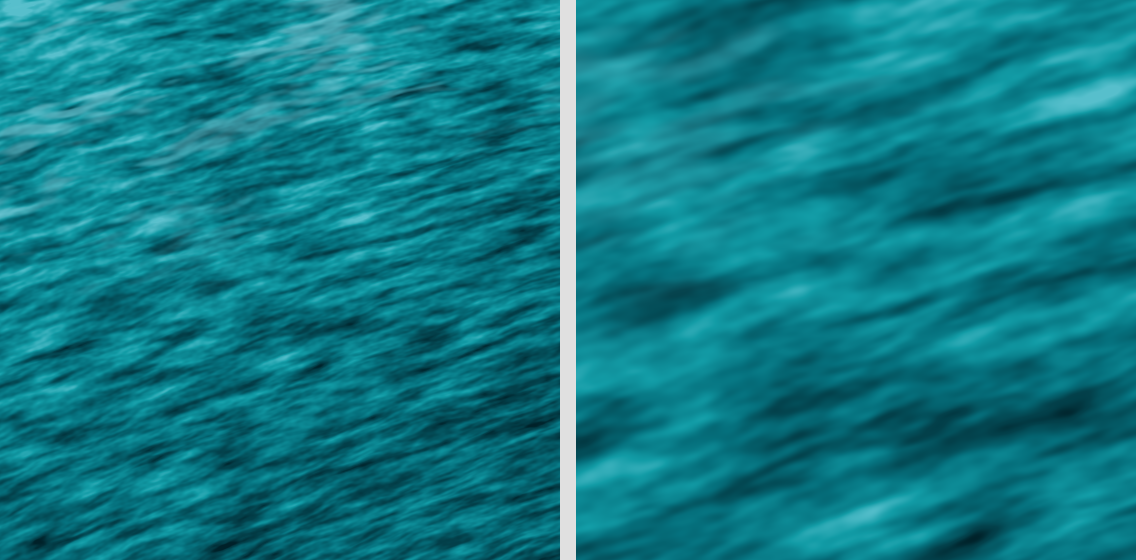
Left: the whole. Right: its middle third, enlarged.
Reproduce this texture procedurally as a WebGL 2 fragment shader.

```glsl
#version 300 es
precision highp float;
// Wind-swept teal water: slanted ripples, dark troughs and a pale sheen.

uniform vec2 u_resolution;
out vec4 fragColor;

// Integer hash of a lattice cell, in 0..1
float hash(ivec2 cell, int seed) {
  uint h = uint(cell.x) * 1597334677u ^ uint(cell.y) * 3812015801u;
  h ^= uint(seed) * 2654435769u;
  h = (h ^ (h >> 16)) * 2246822519u;
  h = (h ^ (h >> 13)) * 3266489917u;
  return float((h ^ (h >> 16)) >> 8) / 16777216.0;
}

// Slope contribution of one lattice corner
float corner(ivec2 cell, vec2 offset, int seed) {
  float angle = 6.28319 * hash(cell, seed);
  return dot(vec2(cos(angle), sin(angle)), offset);
}

// Gradient noise, roughly -0.7..0.7
float noise(vec2 p, int seed) {
  ivec2 i = ivec2(floor(p));
  vec2 f = fract(p);
  vec2 w = f * f * f * (f * (f * 6.0 - 15.0) + 10.0);
  float low = mix(corner(i, f, seed),
                  corner(i + ivec2(1, 0), f - vec2(1, 0), seed), w.x);
  float high = mix(corner(i + ivec2(0, 1), f - vec2(0, 1), seed),
                   corner(i + ivec2(1, 1), f - vec2(1, 1), seed), w.x);
  return mix(low, high, w.y);
}

// Coordinates along (x) and across (y) the ripples, steeper near the bottom
vec2 flowCoords(vec2 p) {
  vec2 q = vec2(p.x + 0.3 * p.y, p.y - p.x * mix(0.43, 0.25, p.y));
  q.y += 0.010 * noise(q * vec2(5.0, 9.0), 1);
  q.y += 0.004 * noise(q * vec2(13.0, 24.0), 2);
  return q;
}

// Noise stretched along the flow, with a slight extra tilt
float streak(vec2 q, vec2 frequency, float tilt, int seed) {
  return noise(vec2(q.x, q.y + tilt * q.x) * frequency, seed);
}

// Sum of ripples from broad swell to fine grain
float ripples(vec2 q) {
  float height = 0.15 * streak(q, vec2(4.0, 19.0), 0.03, 3);
  height += 0.25 * streak(q, vec2(7.5, 41.0), -0.03, 4);
  height += 0.20 * streak(q, vec2(14.0, 73.0), 0.05, 5);
  height += 0.12 * streak(q, vec2(32.0, 118.0), -0.06, 6);
  height += 0.05 * streak(q, vec2(75.0, 150.0), 0.10, 7);
  return height;
}

// Narrow dark hollows between the crests
float troughs(vec2 q) {
  float hollow = streak(q, vec2(5.5, 34.0), 0.02, 8);
  hollow += 0.3 * streak(q, vec2(17.0, 80.0), -0.02, 9);
  return smoothstep(0.16, 0.50, hollow);
}

// Broken patches of reflected sky towards the upper left
float sheen(vec2 p, vec2 q) {
  float region = smoothstep(0.45, 0.95, p.y + 0.35 * (0.5 - p.x));
  float patches = streak(q, vec2(3.0, 10.0), 0.0, 10);
  patches += 0.7 * streak(q, vec2(15.0, 62.0), 0.04, 11);
  return region * smoothstep(0.08, 0.50, patches);
}

// Water colour by brightness, from deep teal to pale cyan
vec3 waterColor(float tone) {
  vec3 color = mix(vec3(0.00, 0.13, 0.16), vec3(0.01, 0.25, 0.29),
                   smoothstep(0.10, 0.25, tone));
  color = mix(color, vec3(0.02, 0.44, 0.49), clamp((tone - 0.25) / 0.19, 0.0, 1.0));
  color = mix(color, vec3(0.07, 0.61, 0.65), clamp((tone - 0.44) / 0.17, 0.0, 1.0));
  return mix(color, vec3(0.34, 0.75, 0.80), clamp((tone - 0.61) / 0.16, 0.0, 1.0));
}

void main() {
  vec2 p = gl_FragCoord.xy / u_resolution;
  vec2 q = flowCoords(p);

  // Overall light falls off towards the lower right
  float tone = 0.475 + dot(p - 0.5, vec2(-0.10, 0.17));
  tone += 0.07 * noise(q * vec2(2.0, 5.0), 12);
  tone += ripples(q) - 0.13 * troughs(q);

  vec3 color = waterColor(tone);
  vec3 sky = vec3(0.38, 0.70, 0.75) + 0.3 * (tone - 0.55);
  color = mix(color, sky, 0.75 * sheen(p, q));

  fragColor = vec4(color, 1.0);
}
```
